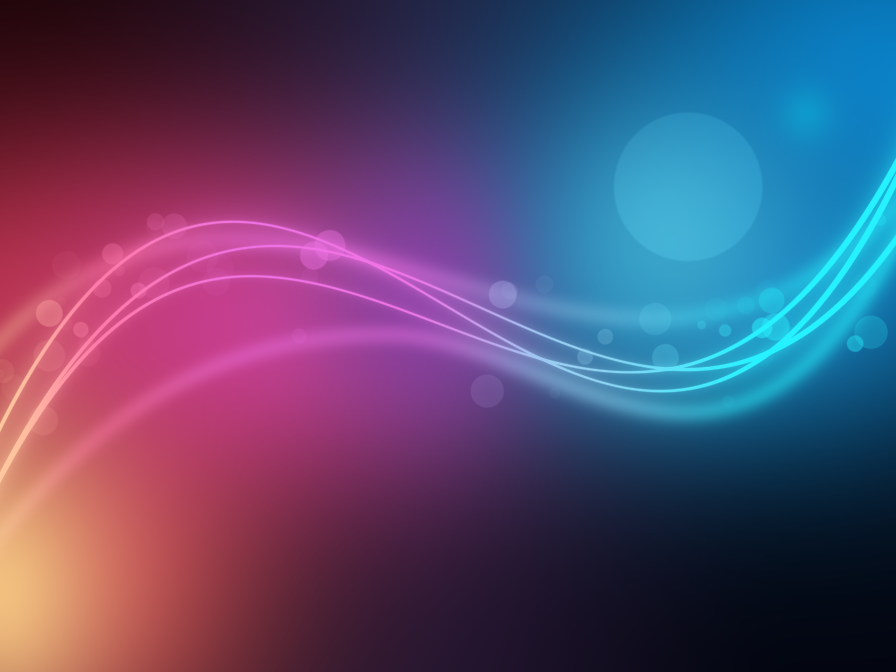
Reproduce this background procedurally as a WebGL 1 fragment shader.

```glsl
precision highp float;
// Glowing wave strands and bokeh discs over a warm-to-cool blurred gradient.

uniform vec2 u_resolution;

float hash(float n) {
  return fract(sin(n * 12.9898) * 43758.5453);
}

// Soft elliptical falloff, 1 at the centre
float glow(vec2 p, vec2 centre, vec2 radius) {
  vec2 q = (p - centre) / radius;
  return exp(-dot(q, q));
}

// Light colour across the canvas: peach, rose, orchid, ice, cyan
vec3 lightTint(float x) {
  vec3 c = mix(vec3(1.0, 0.78, 0.62), vec3(1.0, 0.48, 0.66), smoothstep(0.0, 0.16, x));
  c = mix(c, vec3(0.94, 0.45, 0.9), smoothstep(0.12, 0.4, x));
  c = mix(c, vec3(0.58, 0.82, 0.95), smoothstep(0.58, 0.86, x));
  return mix(c, vec3(0.15, 0.95, 1.0), smoothstep(0.85, 1.15, x));
}

// Cubic wave through a crest and a trough; returns height and slope
vec2 wave(float x, vec2 crest, vec2 trough, float leftScale) {
  float rate = 1.0 / (trough.x - crest.x);
  if (x < crest.x) rate *= leftScale;
  float t = (x - crest.x) * rate;
  float drop = trough.y - crest.y;
  return vec2(crest.y + drop * t * t * (3.0 - 2.0 * t), drop * 6.0 * t * (1.0 - t) * rate);
}

float waveDistance(vec2 p, vec2 crest, vec2 trough, float leftScale) {
  vec2 w = wave(p.x, crest, trough, leftScale);
  return abs(p.y - w.x) / sqrt(1.0 + w.y * w.y);
}

// Thin bright core with a faint halo, thicker toward both ends
float strand(float d, float x, float pixel) {
  float width = 0.0016 + 0.0012 * smoothstep(0.4, 0.0, x) + 0.0028 * smoothstep(0.9, 1.3, x);
  float core = 1.0 - smoothstep(width - pixel, width + pixel, d);
  return 0.8 * core + 0.28 * exp(-d / (width * 4.0));
}

float ribbon(float d, float width) {
  return exp(-d * d / (width * width));
}

vec3 background(vec2 p) {
  vec3 c = mix(vec3(0.08, 0.01, 0.025), vec3(0.13, 0.08, 0.18), smoothstep(0.0, 0.65, p.x));
  c = mix(c, vec3(0.01, 0.02, 0.06), smoothstep(0.6, 1.2, p.x));
  // Warm side
  c = mix(c, vec3(0.68, 0.15, 0.23), glow(p, vec2(0.0, 0.52), vec2(0.55, 0.3)));
  c = mix(c, vec3(0.75, 0.3, 0.31), glow(p, vec2(0.15, 0.18), vec2(0.27, 0.38)));
  c = mix(c, vec3(0.81, 0.24, 0.56), glow(p, vec2(0.4, 0.52), vec2(0.33, 0.23)));
  c = mix(c, vec3(0.95, 0.75, 0.5), glow(p, vec2(0.0, 0.12), vec2(0.16, 0.22)));
  // Cool side
  c = mix(c, vec3(0.03, 0.5, 0.78), glow(p, vec2(1.33, 0.88), vec2(0.5, 0.38)));
  c = mix(c, vec3(0.08, 0.5, 0.75), glow(p, vec2(1.1, 0.6), vec2(0.4, 0.26)));
  c = mix(c, vec3(0.55, 0.24, 0.65), 0.85 * glow(p, vec2(0.64, 0.56), vec2(0.16, 0.2)));
  return mix(c, vec3(0.25, 0.67, 0.8), 0.85 * glow(p, vec2(0.99, 0.64), vec2(0.19, 0.2)));
}

void main() {
  vec2 p = gl_FragCoord.xy / u_resolution.y;
  float pixel = 1.0 / u_resolution.y;
  vec3 color = background(p);
  vec3 tint = lightTint(p.x);

  // Large faint lens halo and a small flare
  float halo = 1.0 - smoothstep(0.108, 0.113, length(p - vec2(1.024, 0.722)));
  color += vec3(0.04, 0.06, 0.05) * halo;
  color = mix(color, vec3(0.05, 0.7, 0.85), 0.5 * glow(p, vec2(1.2, 0.83), vec2(0.04)));

  // Wide blurred ribbons
  float soft = 0.4 * ribbon(waveDistance(p, vec2(0.573, 0.502), vec2(1.02, 0.386), 0.59), 0.016);
  soft += 0.32 * ribbon(waveDistance(p, vec2(0.347, 0.644), vec2(0.97, 0.526), 1.0), 0.017);
  soft += 0.14 * ribbon(waveDistance(p, vec2(0.36, 0.66), vec2(1.0, 0.41), 1.0), 0.04);
  color = mix(color, tint, min(soft, 1.0));

  // Bokeh discs, gathered along the wave toward both sides
  for (int i = 0; i < 52; i++) {
    float n = float(i) + 1.0;
    float side = hash(n) * 2.0 - 1.0;
    float x = 0.667 + 0.667 * sign(side) * pow(abs(side), 0.65);
    float y = wave(x, vec2(0.36, 0.61), vec2(0.98, 0.46), 1.0).x;
    y += 0.13 * (hash(n + 71.3) + hash(n + 137.9) - 1.0);
    float radius = mix(0.006, 0.025, hash(n + 211.7));
    float d = length(p - vec2(x, y));
    float disc = 1.0 - smoothstep(radius - pixel, radius + pixel, d);
    float strength = 0.06 + 0.55 * pow(hash(n + 313.1), 2.5);
    color = mix(color, lightTint(x), disc * strength * (0.85 + 0.15 * d / radius));
  }

  // Three bright strands
  float lines = strand(waveDistance(p, vec2(0.347, 0.67), vec2(0.983, 0.418), 1.0), p.x, pixel);
  lines += strand(waveDistance(p, vec2(0.41, 0.634), vec2(1.021, 0.45), 0.98), p.x, pixel);
  lines += strand(waveDistance(p, vec2(0.373, 0.589), vec2(0.9375, 0.446), 1.05), p.x, pixel);
  color = mix(color, tint, min(lines, 1.0));

  gl_FragColor = vec4(color, 1.0);
}
```
